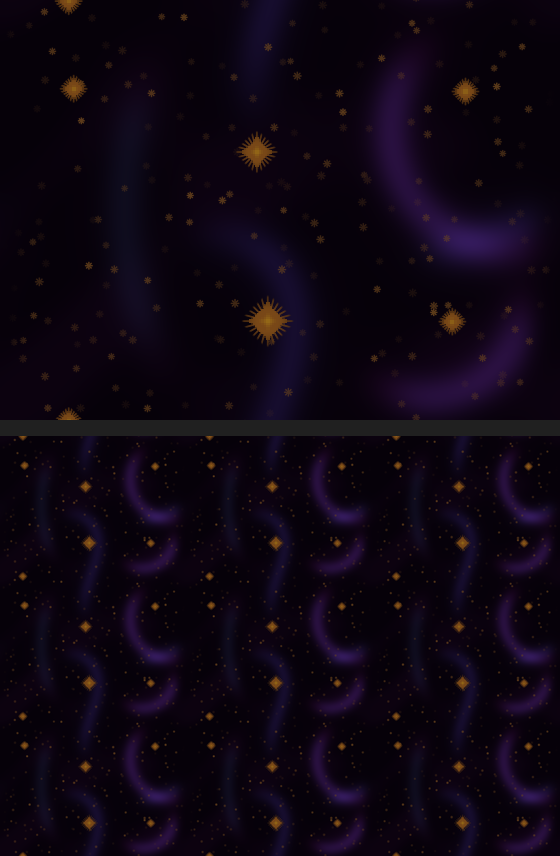
Top, the tile; bottom, the same tile 3 across and 3 down.
This background is drawn by a Shadertoy shader. Its source:

```glsl
// A night sky: soft violet and blue ribbons, tiny eight-armed stars, and a few
// large golden bursts. Ribbons are sums of puffs along a curving walk, and the
// stars are scattered on wrapped grids, so that the 4 x 3 sheet tiles.

const float PI = 3.14159265;
const float TAU = 6.2831853;
const vec2 SHEET = vec2(4.0, 3.0);

const vec3 NIGHT = vec3(0.024, 0.003, 0.036);
const vec3 VIOLET = vec3(0.105, 0.052, 0.175);
const vec3 INDIGO = vec3(0.050, 0.038, 0.115);
const vec3 TEAL = vec3(0.026, 0.040, 0.070);
const vec3 MAGENTA = vec3(0.085, 0.008, 0.080);
const vec3 AMBER = vec3(0.47, 0.28, 0.09);
const vec3 GOLD = vec3(0.60, 0.43, 0.09);

vec3 hash3(vec2 p) {
    vec3 q = fract(vec3(p.xyx) * vec3(0.1031, 0.1030, 0.0973));
    q += dot(q, q.yxz + 33.33);
    return fract((q.xxy + q.yzz) * q.zyx);
}

// Shortest offset on the repeating sheet
vec2 wrapOffset(vec2 d) {
    return mod(d + 0.5 * SHEET, SHEET) - 0.5 * SHEET;
}

// Course holds the first heading, the steady turn and the mid-way swing
vec3 ribbon(vec2 p, vec2 start, vec3 course, float span, vec3 tip, vec3 body) {
    const int PUFFS = 28;
    const float CORE = 0.15, HALO = 0.29;
    float stride = span / float(PUFFS);
    vec2 pos = start;
    vec3 glow = vec3(0.0);
    for (int i = 0; i < PUFFS; i++) {
        float t = (float(i) + 0.5) / float(PUFFS);
        float heading = course.x + course.y * t + course.z * sin(PI * t);
        pos += stride * vec2(cos(heading), sin(heading));
        vec2 d = wrapOffset(p - pos);
        float r2 = dot(d, d);
        float fade = smoothstep(0.0, 0.2, t) * smoothstep(1.0, 0.75, t);
        vec3 tint = mix(tip, body, fade);
        glow += tint * (0.35 + 0.65 * fade) * exp(-r2 / (CORE * CORE)) / CORE;
        glow += 0.22 * mix(tip, tint, 0.3) * exp(-r2 / (HALO * HALO)) / HALO;
    }
    return glow * stride / sqrt(PI);
}

// Faint wine-coloured mist from layered sines with whole periods
float mist(vec2 p) {
    vec2 a = TAU * p / SHEET;
    float s = sin(a.x + 1.5 * sin(a.y + 0.6)) + sin(2.0 * a.y + sin(2.0 * a.x + 2.0))
            + 0.6 * sin(3.0 * a.x - 2.0 * a.y + 1.0);
    return smoothstep(-0.3, 2.4, s);
}

// Distance to the nearest of evenly spaced spokes
float spokeDistance(vec2 d, float count) {
    float sector = TAU / count;
    float a = mod(atan(d.y, d.x) + 0.5 * sector, sector) - 0.5 * sector;
    return length(d) * abs(sin(a));
}

// One layer of tiny stars, at most one per grid cell
float tinyStars(vec2 p, vec2 shift, float seed, float soft) {
    const float CELL = 0.25;
    vec2 g = (p + shift) / CELL;
    vec2 id = mod(floor(g), SHEET / CELL);
    vec3 h = hash3(id + seed);
    vec3 k = hash3(id + seed + 71.0);
    vec2 d = (fract(g) - 0.5) * CELL - (h.xy - 0.5) * 0.18;
    float radius = mix(0.024, 0.031, k.x);
    float arm = 1.0 - smoothstep(0.004 - soft * 0.5, 0.004 + soft, spokeDistance(d, 8.0));
    float reach = 1.0 - smoothstep(radius - soft, radius + soft, length(d));
    return arm * reach * step(h.z, 0.58) * mix(0.12, 0.85, k.y * k.y);
}

// A stepped diamond with hollow sides amid thin rays; returns colour and cover
vec4 burst(vec2 d, float radius, float soft) {
    float block = 0.015;
    vec2 q = abs((floor(d / block) + 0.5) * block) / radius;
    float diamond = pow(q.x, 0.8) + pow(q.y, 0.8);
    float core = 1.0 - smoothstep(0.80, 0.88, diamond);
    float r = length(d) / radius;
    float axis = pow(abs(cos(2.0 * atan(d.y, d.x))), 4.0);
    float reach = mix(0.82, 1.0, axis);
    float ray = 1.0 - smoothstep(0.005 - soft * 0.5, 0.005 + soft, spokeDistance(d, 24.0));
    ray *= 1.0 - smoothstep(reach - 0.12, reach, r);
    vec3 tint = mix(GOLD, AMBER, smoothstep(0.0, 0.55, diamond));
    tint *= mix(1.0, 0.68, smoothstep(0.35, 1.0, r));
    return vec4(tint, max(core, ray * 0.8));
}

void mainImage(out vec4 fragColor, in vec2 fragCoord) {
    vec2 p = fragCoord / iResolution.xy * SHEET;
    float soft = SHEET.y / iResolution.y * 0.8;
    float sides = smoothstep(0.0, 0.3, min(p.x, SHEET.x - p.x));

    // Sky and ribbons
    vec3 col = NIGHT + vec3(0.022, 0.004, 0.024) * mist(p);
    vec3 glow = ribbon(p, vec2(3.12, 2.75), vec3(3.8, 2.8, 0.0), 2.4, MAGENTA, VIOLET);
    glow += ribbon(p, vec2(1.40, 1.28), vec3(0.4, -1.9, -1.2), 2.6, INDIGO, INDIGO);
    glow += ribbon(p, vec2(3.72, 0.95), vec3(4.9, -2.4, 0.0), 1.6, MAGENTA, VIOLET);
    glow += ribbon(p, vec2(1.10, 2.55), vec3(4.3, 0.9, 0.0), 2.3, MAGENTA * 0.4, TEAL);
    glow += ribbon(p, vec2(3.00, 1.20), vec3(0.1, 0.4, 0.0), 1.0, TEAL, INDIGO);
    col += glow * mix(0.45, 1.0, sides);

    // Tiny stars
    float tiny = max(tinyStars(p, vec2(0.0), 3.0, soft), tinyStars(p, vec2(0.11, 0.13), 157.0, soft));
    col = mix(col, vec3(0.42, 0.27, 0.11), tiny * sides);

    // Large bursts in three columns and two rows
    for (int i = 0; i < 6; i++) {
        float column = mod(float(i), 3.0), row = floor(float(i) / 3.0);
        float middle = 1.0 - abs(column - 1.0);
        float height = mix(0.15 - 0.15 * cos(TAU * column / 3.0), 0.78 - 0.15 * middle, row);
        vec2 jitter = (hash3(vec2(column, row) + 9.0).xy - 0.5) * 0.12;
        vec2 centre = vec2(0.12 + 0.35 * column, height) * SHEET + jitter;
        float radius = 0.105 + middle * mix(0.085, 0.05, row);
        vec4 star = burst(wrapOffset(p - centre), radius, soft);
        col = mix(col, star.rgb, star.a);
    }
    fragColor = vec4(col, 1.0);
}
```
